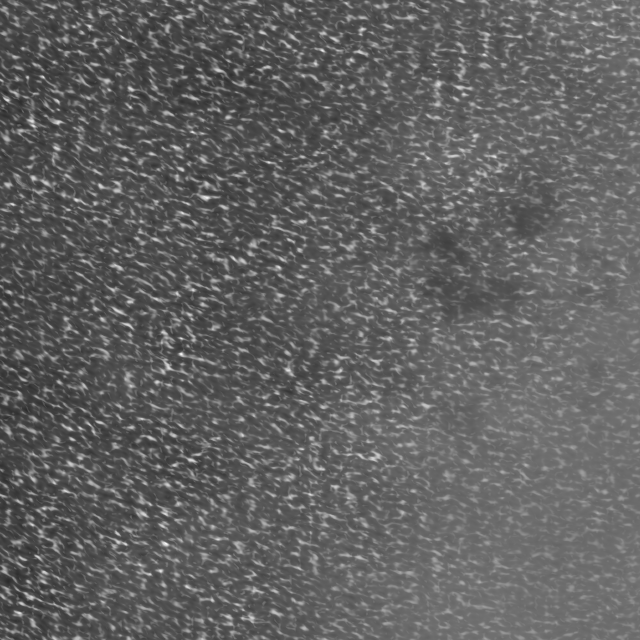
A three.js fragment shader for this texture:

```glsl
varying vec2 vUv;

#define DARK_WATER 0.280
#define LIGHT_WATER 0.405
#define RIPPLE_SCALE vec2(52.0, 108.0)
#define RIPPLE_SLOPE 0.42
#define RIPPLE_BEND 0.17
#define CREST_LIGHT 0.41
#define TROUGH_SHADE 0.10
#define SPECK_LIGHT 0.17
#define CLOUD_DEPTH 0.055
#define PATCH_DEPTH 0.08

float hash(vec2 cell) {
  return fract(sin(dot(cell, vec2(127.1, 311.7))) * 43758.5453);
}

// Contribution of one lattice corner with a random slope
float corner(vec2 cell, vec2 offset, vec2 local) {
  float angle = 6.2832 * hash(cell + offset);
  return dot(vec2(cos(angle), sin(angle)), local - offset);
}

float gradientNoise(vec2 p) {
  vec2 cell = floor(p);
  vec2 f = fract(p);
  vec2 w = f * f * f * (f * (f * 6.0 - 15.0) + 10.0);
  float low = mix(corner(cell, vec2(0.0), f), corner(cell, vec2(1.0, 0.0), f), w.x);
  float high = mix(corner(cell, vec2(0.0, 1.0), f), corner(cell, vec2(1.0), f), w.x);
  return mix(low, high, w.y);
}

float fbm(vec2 p) {
  float sum = 0.0;
  float weight = 1.0;
  for (int i = 0; i < 3; i++) {
    sum += weight * gradientNoise(p);
    p = mat2(1.6, 1.2, -1.2, 1.6) * p + 17.3;
    weight *= 0.5;
  }
  return sum;
}

// Falling to the right, levelling out across the canvas
vec2 rippleSpace(vec2 uv) {
  vec2 p = uv;
  p.y += RIPPLE_SLOPE * uv.x - RIPPLE_BEND * uv.x * uv.x;
  p.y += 0.006 * gradientNoise(uv * 15.0 + 9.0);
  p += 0.003 * vec2(gradientNoise(uv * 43.0), gradientNoise(uv * 39.0 + 40.0));
  return p;
}

void main() {
  vec2 uv = vUv;

  // Broad light: dark left, pale right, calm lower right corner
  float pale = smoothstep(0.1, 0.95, uv.x + 0.3 * (0.5 - uv.y));
  float calm = smoothstep(0.3, 0.75, uv.x - 0.6 * uv.y + 0.1 * fbm(uv * 4.0));
  float clouds = fbm(uv * vec2(4.0, 5.5) + 3.7);
  float tone = mix(DARK_WATER, LIGHT_WATER, pale) + 0.03 * calm;
  tone += CLOUD_DEPTH * clouds * (1.0 - 0.6 * calm);

  // Smooth dark patches gathered right of the middle
  float gather = 1.0 - smoothstep(0.08, 0.32, distance(uv, vec2(0.77, 0.53)));
  float stain = smoothstep(0.0, 0.45, fbm(uv * vec2(9.0, 12.0) + 21.0));
  float blot = stain * gather;
  tone -= PATCH_DEPTH * blot;

  // Short ripples with soft troughs and sharp pale crests
  vec2 q = rippleSpace(uv) * RIPPLE_SCALE;
  float fine = gradientNoise(q * vec2(2.0, 1.6) + 63.0);
  float height = gradientNoise(q) + 0.65 * fine;
  float crest = smoothstep(0.0, 0.85, height);
  float speck = smoothstep(0.15, 0.6, gradientNoise(q * vec2(2.4, 1.4) + 31.0));

  // Ripples fade on calm water and in the patches
  float contrast = mix(1.0, 0.75, pale) * mix(1.0, 0.45, calm);
  contrast *= (1.0 - 0.6 * blot) * clamp(1.0 + 0.5 * fbm(uv * 9.0 + 50.0), 0.5, 1.4);
  tone += contrast * (CREST_LIGHT * crest + TROUGH_SHADE * height + SPECK_LIGHT * speck);

  gl_FragColor = vec4(vec3(clamp(tone, 0.0, 1.0)), 1.0);
}
```
